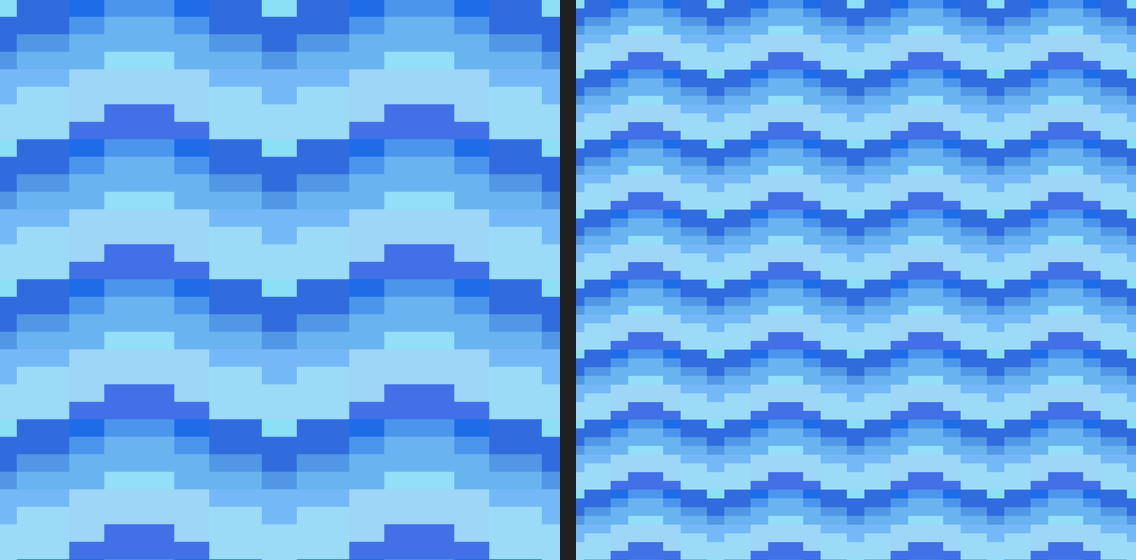
Left, the tile; right, the same tile 2 across and 2 down.
This pattern is drawn by a Shadertoy shader. Its source:

```glsl
// Stepped blue waves on a 32 x 32 grid of flat square cells: two crests across, four bands down.
// Each wave mirrors about its crest; outer columns drop one cell to form the stairs.
// Cell colours are blended by pixel coverage, so edges stay crisp and smooth.

// Crest half: y counts rows down from the top of the stepped column
vec3 crestColor(float y, bool shoulder) {
    if (y < 0.0) return vec3(0.122, 0.424, 0.910);              // cobalt corner
    if (y < 1.0) return vec3(0.296, 0.588, 0.925);              // mid blue cap
    if (y < 3.0) return vec3(0.412, 0.702, 0.941);              // sky body
    if (y < 4.0 && !shoulder) return vec3(0.576, 0.871, 0.973); // cyan glint
    if (y < 6.0) return vec3(0.616, 0.839, 0.969);              // pale foam
    return vec3(0.259, 0.439, 0.902);                           // royal underside
}

// Valley half: slopes on either side of the lowest column
vec3 valleyColor(float y, bool trough) {
    if (y < 0.0) return vec3(0.549, 0.878, 0.965);              // cyan glint
    if (y < 2.0) return vec3(0.188, 0.424, 0.871);              // deep blue
    if (y < 3.0) return vec3(0.322, 0.592, 0.898);              // dusty blue
    if (y < 4.0 && !trough) return vec3(0.412, 0.702, 0.941);   // sky
    if (y < 5.0) return vec3(0.455, 0.722, 0.973);              // light blue
    return vec3(0.608, 0.859, 0.973);                           // pale water
}

vec3 cellColor(vec2 cell) {
    vec2 local = mod(cell, vec2(16.0, 8.0));
    float fromCrest = abs(local.x + 0.5 - 8.0);
    bool valley = fromCrest > 4.0;
    bool lowered = fromCrest > (valley ? 7.0 : 2.0);
    float y = local.y - (lowered ? 1.0 : 0.0);
    return valley ? valleyColor(y, lowered) : crestColor(y, lowered);
}

void mainImage(out vec4 fragColor, in vec2 fragCoord) {
    // Grid position, rows counted from the top, with a slight offset
    vec2 uv = fragCoord / iResolution.xy;
    vec2 grid = vec2(uv.x, 1.0 - uv.y) * 32.0 + 1.0 / 24.0;

    // Coverage of the four cells around the nearest grid corner
    vec2 pixel = 32.0 / iResolution.xy;
    vec2 cell = floor(grid - 0.5);
    vec2 cover = clamp((grid - cell - 1.0) / pixel + 0.5, 0.0, 1.0);
    vec3 upper = mix(cellColor(cell), cellColor(cell + vec2(1.0, 0.0)), cover.x);
    vec3 lower = mix(cellColor(cell + vec2(0.0, 1.0)), cellColor(cell + 1.0), cover.x);

    fragColor = vec4(mix(upper, lower, cover.y), 1.0);
}
```
